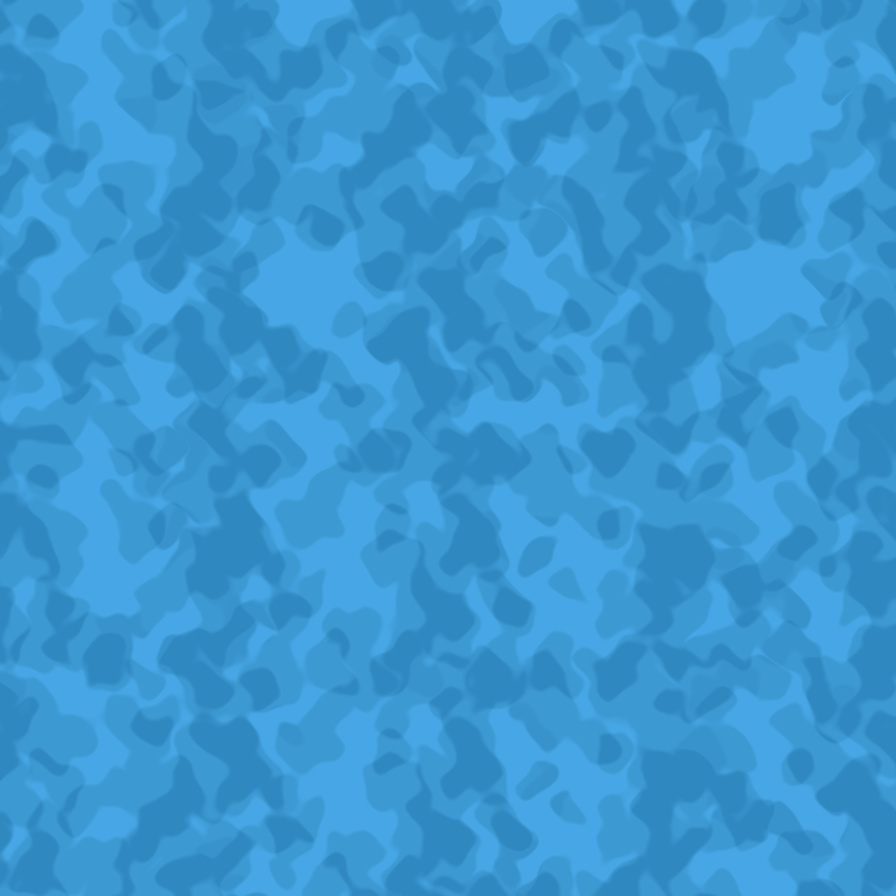
Reproduce this pattern procedurally as a Shadertoy shader.

```glsl
const float CELLS = 24.0; // cells across the canvas
const float TILE = 6.0;   // cells after which shapes tend to recur

vec3 hash3(vec3 p) {
    p = fract(p * vec3(0.1031, 0.1130, 0.0973));
    p += dot(p, p.yxz + 33.33);
    return fract((p.xxy + p.yxx) * p.zyx);
}

float capsule(vec2 p, vec2 halfAxis) {
    float along = clamp(dot(p, halfAxis) / dot(halfAxis, halfAxis), -1.0, 1.0);
    return length(p - along * halfAxis);
}

// Cellular noise: slanted capsules melted together by a smooth minimum
float blobDistance(vec2 p, float seed, float density) {
    vec2 home = floor(p);
    float sum = 1e-4;
    for (int y = -1; y <= 1; y++) {
        for (int x = -1; x <= 1; x++) {
            vec2 cell = home + vec2(x, y);
            vec2 local = mod(cell, TILE);

            // Each tile picks one of a few recurring variants
            float variant = floor(4.0 * hash3(vec3(floor(cell / TILE) + 7.0, seed)).x);
            vec3 id = vec3(local + 3.0, seed + 11.0 * variant);
            vec3 place = hash3(id);
            vec3 form = hash3(id + 41.7);

            // Blobs crowd along the tile seams, mostly the vertical ones
            vec2 seam = cos(6.2832 * (local + 0.5) / TILE);
            if (place.z > density + dot(seam, vec2(0.24, 0.08))) continue;

            vec2 slant = normalize(vec2(form.x < 0.6 ? -0.7 : 0.7, 1.0));
            vec2 halfAxis = slant * mix(0.02, 0.4, form.y * form.y);
            float radius = mix(0.3, 0.56, form.z);
            float d = capsule(p - cell - place.xy, halfAxis) - radius;
            sum += exp(-7.0 * d);
        }
    }
    return -log(sum) / 7.0;
}

float blobs(vec2 p, float seed, float density) {
    float edge = max(0.06, CELLS / iResolution.y);
    return 1.0 - smoothstep(-edge, edge, blobDistance(p, seed, density));
}

void mainImage(out vec4 fragColor, in vec2 fragCoord) {
    vec2 p = CELLS * fragCoord / iResolution.y;

    // Layered sines make the outlines lobed
    p += 0.13 * sin(p.yx * 3.1 + vec2(0.0, 2.0)) + 0.06 * sin(p.yx * 6.7 + p.xy);

    // Two translucent layers, plus a faint one that shows inside them
    float first = blobs(p, 2.0, 0.64);
    float second = blobs(p + vec2(0.4, 2.3), 73.0, 0.64);
    float faint = blobs(p * 0.8 + 1.7, 151.0, 0.2);
    float both = first * second;
    float either = first + second - both;

    vec3 light = vec3(0.28, 0.655, 0.90);
    vec3 middle = vec3(0.24, 0.60, 0.825);
    vec3 dark = vec3(0.19, 0.535, 0.755);
    vec3 color = mix(light, middle, either);
    color = mix(color, dark, max(both, 0.4 * faint * either));
    fragColor = vec4(color, 1.0);
}
```
